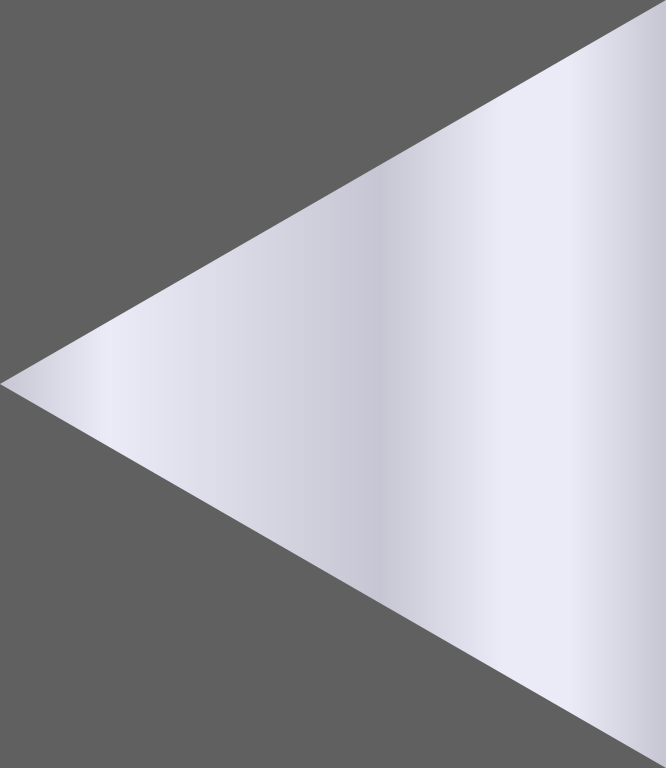
A WebGL 1 fragment shader for this background:

```glsl
precision highp float;

uniform vec2 u_resolution;

// Brightness of the brushed metal across the width: 0 is shade, 1 is sheen
float metalSheen(float x) {
  float sheen = clamp(x / 0.162, 0.0, 1.0);
  sheen -= clamp((x - 0.162) / 0.408, 0.0, 1.0);
  sheen += clamp((x - 0.57) / 0.185, 0.0, 1.0);
  sheen -= clamp((x - 0.856) / 0.144, 0.0, 1.0);
  return sheen;
}

// Signed distance to the slanted sides, in canvas heights
float wedgeDistance(vec2 uv, float aspect) {
  float slope = 0.5 / aspect;
  return (abs(uv.y - 0.5) - 0.5 * uv.x) / sqrt(1.0 + slope * slope);
}

void main() {
  vec2 uv = gl_FragCoord.xy / u_resolution;
  float aspect = u_resolution.x / u_resolution.y;

  vec3 backdrop = vec3(0.378);
  vec3 shade = vec3(0.778, 0.774, 0.827);
  vec3 sheen = vec3(0.922, 0.922, 0.969);
  vec3 metal = mix(shade, sheen, metalSheen(uv.x));

  // Wedge pointing left, with edges softened over one pixel
  float coverage = clamp(0.5 - wedgeDistance(uv, aspect) * u_resolution.y, 0.0, 1.0);
  gl_FragColor = vec4(mix(backdrop, metal, coverage), 1.0);
}
```
